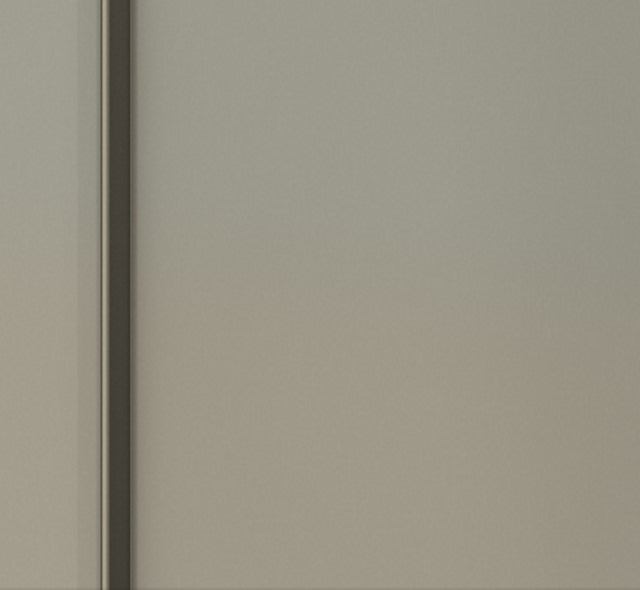
A Shadertoy shader for this texture:

```glsl
// Brushed beige metal panels divided by a dark vertical groove with a bright lip

vec2 hash2(vec2 p) {
    vec3 q = fract(vec3(p.xyx) * vec3(0.1031, 0.1030, 0.0973));
    q += dot(q, q.yzx + 33.33);
    return fract((q.xx + q.yz) * q.zy);
}

// Distance to the nearest scattered cell point
float cellNoise(vec2 p) {
    vec2 cell = floor(p), f = fract(p);
    float nearest = 2.0;
    for (int j = -1; j <= 1; j++)
        for (int i = -1; i <= 1; i++) {
            vec2 o = vec2(i, j);
            nearest = min(nearest, length(o + hash2(cell + o) - f));
        }
    return nearest;
}

// Slow cloudy variation from layered, warped sines
float mottle(vec2 p) {
    float sum = 0.0, amp = 0.5;
    for (int i = 0; i < 4; i++) {
        sum += amp * sin(p.x + 1.3 * sin(p.y)) * cos(p.y * 0.9 + 0.7 * p.x);
        p = mat2(1.5, 1.1, -1.1, 1.5) * p + 2.1;
        amp *= 0.5;
    }
    return sum;
}

// Soft-edged vertical band between a and b
float band(float x, float a, float b, float soft) {
    return smoothstep(a - soft, a + soft, x) - smoothstep(b - soft, b + soft, x);
}

vec3 panelColor(vec2 uv) {
    // Cool upper half, warmer lower half, gentle falloff to the right
    float warm = 1.0 - smoothstep(0.40, 0.64, uv.y + 0.12 * (uv.x - 0.5));
    vec3 col = mix(vec3(0.610, 0.602, 0.547), vec3(0.622, 0.598, 0.537), warm);
    col *= 1.0 - 0.045 * smoothstep(0.65, 1.0, uv.x);
    col += 0.018 * (1.0 - smoothstep(0.08, 0.17, uv.x));
    col += 0.005 * mottle(uv * vec2(5.0, 6.0));
    return col;
}

void mainImage(out vec4 fragColor, in vec2 fragCoord) {
    vec2 uv = fragCoord / iResolution.xy;
    float x = uv.x;
    float px = 0.7 / iResolution.x;
    vec3 col = panelColor(uv);

    // Shading beside the groove
    col *= 1.0 - 0.035 * band(x, 0.121, 0.157, 0.002);
    col *= 1.0 - 0.10 * band(x, 0.151, 0.158, 0.003);
    col *= 1.0 - 0.13 * step(0.21, x) * exp(-max(x - 0.214, 0.0) * 45.0);

    // Thin dark seam, then the rounded bright lip
    col = mix(col, vec3(0.33, 0.31, 0.265), band(x, 0.1568, 0.1605, 0.0008 + px));
    vec3 lip = mix(vec3(0.67, 0.64, 0.565), vec3(0.42, 0.40, 0.34), smoothstep(0.1635, 0.1695, x));
    col = mix(col, lip, band(x, 0.1605, 0.170, 0.0008 + px));

    // Recess, a little darker along its right wall
    vec3 recess = mix(vec3(0.245, 0.235, 0.200), vec3(0.265, 0.250, 0.215), uv.y);
    recess += 0.015 * sin((x - 0.170) * 95.0);
    recess *= 1.0 - 0.12 * smoothstep(0.196, 0.204, x);
    col = mix(col, recess, band(x, 0.170, 0.2045, 0.0012 + px));

    // Half-lit step on the far side
    vec3 ledge = mix(vec3(0.38, 0.36, 0.315), vec3(0.47, 0.45, 0.40), smoothstep(0.205, 0.214, x));
    col = mix(col, ledge, band(x, 0.2045, 0.2145, 0.0014 + px));

    // Fine grain, slightly stretched along the brushing
    float grain = cellNoise(uv * vec2(190.0, 120.0)) - 0.45;
    float brush = cellNoise(uv * vec2(110.0, 22.0) + 7.0) - 0.45;
    col += 0.012 * grain + 0.005 * brush;

    // Faint dark rim at the bottom
    col *= 1.0 - 0.08 * (1.0 - smoothstep(0.0, 0.006, uv.y));

    fragColor = vec4(col, 1.0);
}
```
